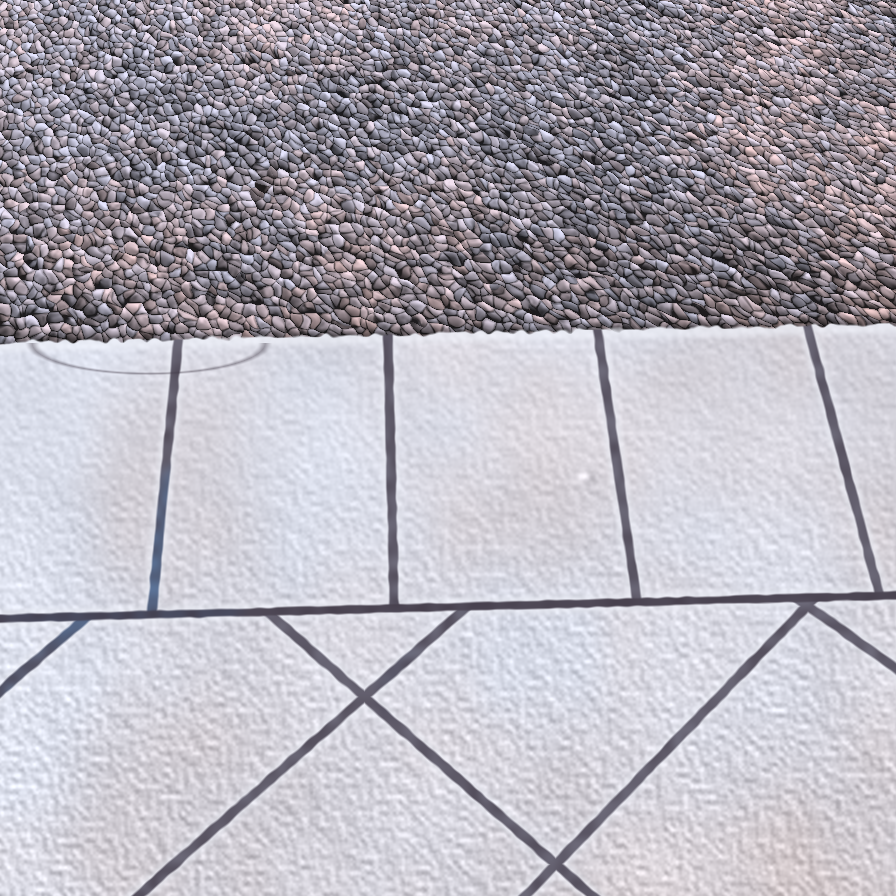
Give the GLSL for this texture, as a WebGL 2 fragment shader.

```glsl
#version 300 es
precision highp float;
// Pale paving below a strip of coarse gravel: a row of upright slabs, then
// diagonal slabs. Joints are perspective line families; the gravel is lit
// cellular noise and the slabs carry fine embossed value noise.
uniform vec2 u_resolution;
out vec4 fragColor;

const vec2 GRAVEL_EDGE = vec2(0.617, 0.021);   // height at left, slope
const vec2 ROW_EDGE = vec2(0.3095, 0.026);
const float DIAGONAL_TOP = 0.32;
const float JOINT_HALF = 0.0052;
const float SOFT = 0.0016;
const float STONE_DENSITY = 88.0;
const float GRAIN_DENSITY = 165.0;
const vec2 LIGHT = vec2(0.55, 0.83);
const vec3 SLAB_COOL = vec3(0.85, 0.865, 0.915);
const vec3 SLAB_WARM = vec3(0.83, 0.79, 0.80);
const vec3 SLAB_RIM = vec3(0.94, 0.95, 0.98);
const vec3 JOINT_GREY = vec3(0.43, 0.42, 0.48);
const vec3 JOINT_DARK = vec3(0.25, 0.22, 0.27);
const vec3 JOINT_BLUE = vec3(0.32, 0.47, 0.66);
const vec3 GRAVEL_COOL = vec3(0.98, 0.98, 1.09);
const vec3 GRAVEL_WARM = vec3(1.10, 0.94, 0.94);

vec2 hash22(vec2 p) {
  vec3 q = fract(vec3(p.xyx) * vec3(0.1031, 0.1030, 0.0973));
  q += dot(q, q.yzx + 33.33);
  return fract((q.xx + q.yz) * q.zy);
}

float noise(vec2 p) {
  vec2 i = floor(p), f = fract(p);
  f = f * f * (3.0 - 2.0 * f);
  return mix(mix(hash22(i).x, hash22(i + vec2(1, 0)).x, f.x),
             mix(hash22(i + vec2(0, 1)).x, hash22(i + 1.0).x, f.x), f.y);
}

float blotches(vec2 p) {
  return 0.55 * noise(p) + 0.3 * noise(p * 2.1 + 7.3) + 0.15 * noise(p * 4.3 + 19.1);
}

// Soft coverage of a band of given half width
float band(float d, float halfWidth) {
  return 1.0 - smoothstep(halfWidth - SOFT, halfWidth + SOFT, abs(d));
}

// Distance to an infinite line through a and b
float lineDistance(vec2 p, vec2 a, vec2 b) {
  vec2 t = normalize(b - a);
  return abs(dot(p - a, vec2(-t.y, t.x)));
}

vec3 gravel(vec2 uv) {
  // Stones shrink with distance
  float size = 1.0 - 0.8 * (uv.y - 0.62);
  vec2 p = vec2((uv.x - 0.4) / size, -1.35 * log(size)) * STONE_DENSITY;
  p += vec2(0.35 * p.y + 200.0, 200.0);
  p += 0.7 * vec2(noise(p * 0.9), noise(p * 0.9 + 31.7));
  vec2 cell = floor(p), toStone = vec2(0), stoneId = cell;
  float nearest = 9.0, second = 9.0;
  for (int j = -1; j <= 1; j++)
    for (int i = -1; i <= 1; i++) {
      vec2 id = cell + vec2(i, j);
      vec2 d = p - id - hash22(id);
      float dist = length(d);
      if (dist < nearest) { second = nearest; nearest = dist; toStone = d; stoneId = id; }
      else second = min(second, dist);
    }
  float gap = 1.0 - smoothstep(0.0, 0.28, second - nearest);
  float patches = blotches(uv * 7.0 + 3.0);
  float lum = 0.63 + 0.30 * (hash22(stoneId + 57.0).y - 0.5) + 0.44 * dot(toStone, LIGHT);
  lum += 0.22 * (noise(p * 2.3) - 0.5) - 0.30 * gap + 0.22 * (patches - 0.5);
  lum -= 0.09 * smoothstep(0.85, 0.64, uv.y);
  float warmth = 0.35 * uv.x + 0.9 * (patches - 0.45) + 0.7 * (0.85 - uv.y);
  warmth += 0.7 * (hash22(stoneId + 11.0).x - 0.5);
  vec3 tint = mix(GRAVEL_COOL, GRAVEL_WARM, clamp(warmth + 0.15, 0.0, 1.0));
  return clamp(lum, 0.11, 0.92) * tint;
}

vec3 slab(vec2 uv, float rim) {
  float patches = blotches(uv * vec2(5.0, 4.0) + 13.0);
  float warmth = 0.55 * uv.x + 1.3 * (patches - 0.5) + 0.25 * smoothstep(0.3, 0.0, uv.y);
  vec3 col = mix(SLAB_COOL, SLAB_WARM, clamp(warmth, 0.0, 1.0));
  col += 0.09 * (0.5 - blotches(uv * 8.0 + 41.0));
  // Embossed grain, stronger toward the viewer
  vec2 g = uv * GRAIN_DENSITY;
  float relief = noise(g) - noise(g + LIGHT * 0.7) + 0.35 * (noise(g * 1.9) - 0.5);
  col += relief * mix(0.19, 0.08, smoothstep(0.1, 0.6, uv.y));
  return mix(col, SLAB_RIM, 0.6 * rim);
}

void main() {
  vec2 uv = gl_FragCoord.xy / u_resolution;
  float gravelLine = GRAVEL_EDGE.x + GRAVEL_EDGE.y * uv.x;
  float rowLine = ROW_EDGE.x + ROW_EDGE.y * uv.x;
  float rowD = abs(uv.y - rowLine);

  // Joint distance: repeated uprights above, two diagonal families below
  float jointD = 1.0;
  if (uv.y > rowLine) {
    float t = (uv.y - rowLine) / (gravelLine - rowLine);
    float pitch = mix(0.271, 0.234, t);
    float k = (uv.x - mix(0.169, 0.199, t)) / pitch;
    jointD = abs(fract(k + 0.5) - 0.5) * pitch;
  } else {
    for (float k = 0.0; k < 3.0; k++) {
      vec2 rise = vec2(0.107 + 0.427 * k - 0.016 * k * k, DIAGONAL_TOP);
      vec2 riseFoot = vec2(-0.267 + 0.4155 * k + 0.0055 * k * k, 0.0);
      vec2 fall = vec2(0.295 + 0.612 * k, DIAGONAL_TOP);
      vec2 fallFoot = vec2(0.661 + 0.697 * k, 0.0);
      jointD = min(jointD, min(lineDistance(uv, rise, riseFoot), lineDistance(uv, fall, fallFoot)));
    }
  }
  float wobble = 0.0016 * (noise(uv * 90.0) - 0.5);
  float edgeD = min(min(jointD, rowD), abs(gravelLine - uv.y));
  vec3 col = slab(uv, 1.0 - smoothstep(0.004, 0.015, edgeD));

  // Joints, with blue stains and a darker cross joint
  float stain = smoothstep(0.5, 0.75, noise(uv * 9.0 + 4.0)) * smoothstep(0.65, 0.3, uv.x);
  vec3 jointCol = mix(JOINT_GREY, JOINT_BLUE, 0.65 * stain);
  jointCol = mix(jointCol, JOINT_DARK, 0.6 * noise(uv * 70.0));
  col = mix(col, jointCol, band(jointD + wobble, JOINT_HALF));
  col = mix(col, mix(JOINT_DARK, jointCol, 0.35), band(rowD + wobble, JOINT_HALF * 0.85));

  // Fine wire arc and a small chip on the upright slabs
  vec2 arc = (uv - vec2(0.166, 0.617)) / vec2(0.13, 0.034);
  float wire = band((length(arc) - 1.0) * 0.034, 0.0008) * step(arc.y, 0.0);
  col = mix(col, JOINT_DARK, 0.5 * wire);
  vec2 chip = uv - vec2(0.651, 0.469);
  col += 0.13 * exp(-dot(chip, chip) * 22000.0);
  chip -= vec2(0.009, -0.004);
  col -= 0.13 * exp(-dot(chip, chip) * 30000.0);

  // Gravel with a ragged, shaded foot
  float ragged = gravelLine + 0.006 * (noise(uv * 110.0) - 0.4);
  float shade = 1.0 - 0.3 * smoothstep(0.014, 0.0, uv.y - gravelLine);
  col = mix(col, gravel(uv) * shade, smoothstep(-SOFT, SOFT, uv.y - ragged));
  fragColor = vec4(clamp(col, 0.0, 1.0), 1.0);
}
```
